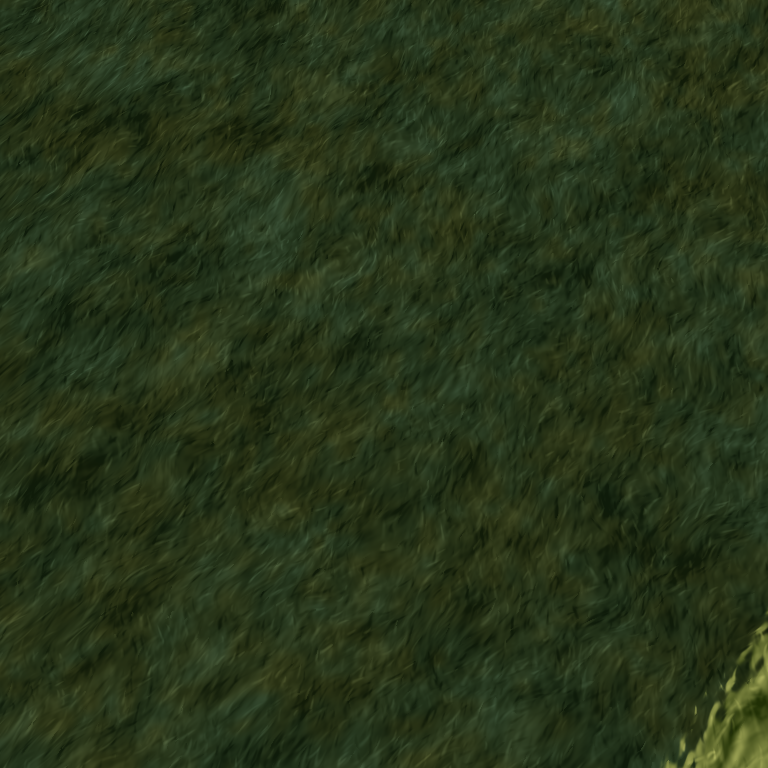
Reproduce this texture procedurally as a Shadertoy shader.

```glsl
const vec3 DEEP_SHADE = vec3(0.060, 0.105, 0.035);
const vec3 MID_GREEN = vec3(0.148, 0.197, 0.092);
const vec3 PALE_GREEN = vec3(0.240, 0.300, 0.175);
const vec3 COOL_TINT = vec3(0.90, 1.01, 1.14);
const vec3 WARM_TINT = vec3(1.10, 0.99, 0.83);
const vec3 SUN_LOW = vec3(0.13, 0.19, 0.02);
const vec3 SUN_HIGH = vec3(0.66, 0.68, 0.36);

float hash(vec2 p) {
    return fract(sin(dot(p, vec2(127.1, 311.7))) * 43758.5453);
}

float noise(vec2 p) {
    vec2 i = floor(p), f = fract(p);
    f = f * f * (3.0 - 2.0 * f);
    vec2 e = vec2(1.0, 0.0);
    return mix(mix(hash(i), hash(i + e.xy), f.x),
               mix(hash(i + e.yx), hash(i + e.xx), f.x), f.y);
}

float fbm(vec2 p) {
    float sum = 0.0, amp = 0.5;
    for (int i = 0; i < 4; i++) {
        sum += amp * noise(p);
        p = mat2(1.6, 1.2, -1.2, 1.6) * p + 7.3;
        amp *= 0.5;
    }
    return sum / 0.9375;
}

// x runs along the given angle, y across it
vec2 alignTo(vec2 p, float angle) {
    float c = cos(angle), s = sin(angle);
    return vec2(c * p.x + s * p.y, c * p.y - s * p.x);
}

// Ground coordinates: features shrink with distance up the canvas
vec2 groundPlane(vec2 uv, float tilt) {
    float nearness = 1.0 - tilt * uv.y;
    return vec2((uv.x - 0.8) / nearness, -log(nearness) / tilt);
}

// Tapered blades scattered one per cell: x is coverage, y is tone
vec2 bladeLayer(vec2 p, float cells, float lean, float seed) {
    p = p * cells + seed * 17.3;
    vec2 home = floor(p);
    vec2 result = vec2(0.0, 0.5);
    for (int j = -1; j <= 1; j++) {
        for (int i = -1; i <= 1; i++) {
            vec2 cell = home + vec2(i, j);
            vec2 centre = cell + vec2(hash(cell + seed), hash(cell + seed + 31.7));
            float angle = lean + 1.3 * (hash(cell + seed + 5.1) - 0.5);
            float halfLength = mix(0.35, 0.90, hash(cell + seed + 9.4));
            float bend = 0.26 * (hash(cell + seed + 12.8) - 0.5);
            vec2 local = alignTo(p - centre, angle);
            float t = local.x / halfLength;
            float across = abs(local.y - bend * (t * t - 0.3));
            float width = 0.09 * (1.0 - 0.6 * t);
            float cover = 1.0 - smoothstep(0.0, width + 0.06, across);
            cover *= 1.0 - smoothstep(0.3, 1.0, abs(t));
            if (cover > result.x) result = vec2(cover, hash(cell + seed + 3.3));
        }
    }
    return result;
}

// Lays several sizes of blade over a starting tone
float growBlades(vec2 p, float tone, float lean) {
    for (int i = 0; i < 6; i++) {
        float k = float(i);
        vec2 blade = bladeLayer(p, 54.0 - 5.0 * k, lean, k + 1.0);
        float lift = 0.46 * (blade.y - 0.5) + 0.18 * pow(blade.y, 14.0);
        tone += blade.x * lift;
    }
    return tone;
}

vec3 shadeColour(float tone, float warmth) {
    vec3 colour = mix(DEEP_SHADE, MID_GREEN, smoothstep(-0.08, 0.5, tone));
    colour = mix(colour, PALE_GREEN, clamp((tone - 0.46) / 0.54, 0.0, 1.6));
    return colour * mix(COOL_TINT, WARM_TINT, warmth);
}

void mainImage(out vec4 fragColor, in vec2 fragCoord) {
    vec2 uv = fragCoord / iResolution.xy;
    vec2 ground = groundPlane(uv, 0.42);

    // Wind sway bends the direction of the turf
    vec2 sway = vec2(noise(ground * 13.0), noise(ground * 13.0 + 40.0)) - 0.5;
    vec2 turf = ground + 0.028 * sway;
    float lean = 1.15 + 1.0 * (fbm(ground * 6.0 + 11.0) - 0.5);

    // Broad patches, slanting tufts and fine crossing fibres
    float patches = fbm(alignTo(ground, 0.45) * vec2(5.0, 8.0) + 3.0);
    float tufts = fbm(alignTo(turf, 0.75) * vec2(16.0, 29.0));
    float fibres = noise(alignTo(turf, 1.1) * vec2(42.0, 140.0));
    float fuzz = noise(alignTo(turf, 1.65) * vec2(70.0, 165.0));
    float strands = noise(alignTo(turf, 0.7) * vec2(60.0, 150.0) + 9.0);
    float tone = 0.47 + 0.55 * (patches - 0.5) + 0.82 * (tufts - 0.5);
    tone += 0.30 * (fibres - 0.5) + 0.24 * (fuzz - 0.5) + 0.18 * (strands - 0.5);
    tone = growBlades(turf, tone, lean);

    float warmth = fbm(ground * vec2(6.0, 8.0) + 23.0);
    warmth += 0.45 * (noise(turf * 38.0) - 0.5);
    vec3 colour = shadeColour(tone, smoothstep(0.15, 0.85, warmth));

    // Sunlit corner with a ragged, grassy border
    float border = uv.x - 0.880 - 0.62 * uv.y;
    border += 0.05 * (fibres - 0.5) + 0.05 * (tone - 0.47);
    float sun = smoothstep(-0.010, 0.022, border);
    float streaks = noise(alignTo(turf, 0.95) * vec2(18.0, 95.0));
    float glint = clamp(0.45 + 0.8 * (tone - 0.47) + 0.7 * (streaks - 0.5), 0.0, 1.1);
    colour = mix(colour, mix(SUN_LOW, SUN_HIGH, glint), sun);

    fragColor = vec4(clamp(colour, 0.0, 1.0), 1.0);
}
```
